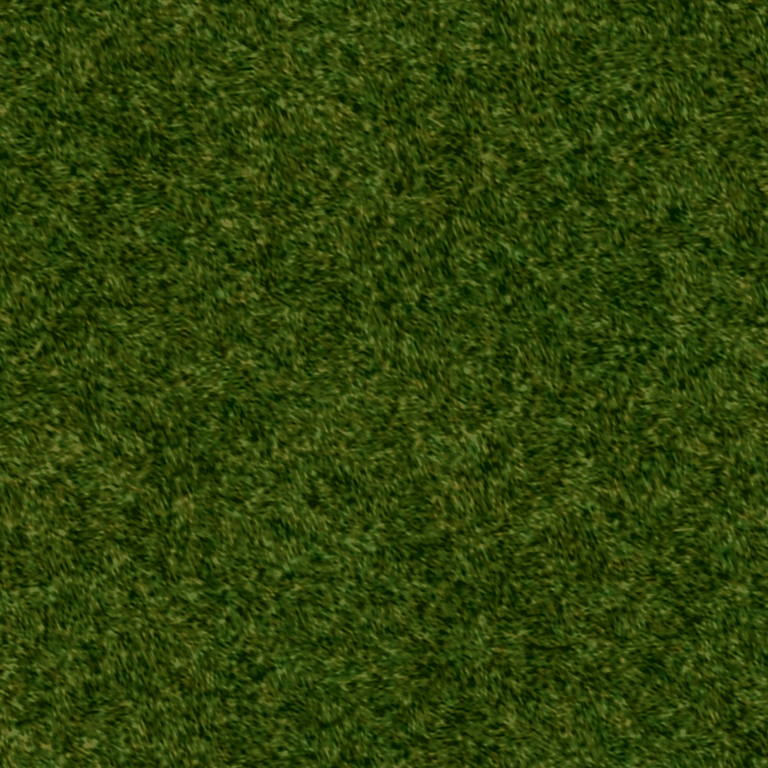
Write a three.js fragment shader that draws this texture.

```glsl
// Dense mown lawn seen from above: fine slanted blades over darker and yellower clumps.
varying vec2 vUv;

// Grass tones, from deep shade to sunlit tips
const vec3 SHADE  = vec3(0.07, 0.15, 0.00);
const vec3 DARK   = vec3(0.12, 0.20, 0.00);
const vec3 BODY   = vec3(0.16, 0.24, 0.02);
const vec3 FRESH  = vec3(0.21, 0.29, 0.05);
const vec3 BRIGHT = vec3(0.25, 0.33, 0.06);
const vec3 TIP    = vec3(0.33, 0.40, 0.13);

// Hue drift towards dry, yellow grass
const vec3 DRY_SHIFT = vec3(0.017, 0.000, -0.002);

// Blade cells per canvas: along and across the blade
const vec2 BLADE_FREQ = vec2(145.0, 310.0);
const int BLADE_LAYERS = 3;
const float FIRST_ANGLE = -1.15;
const float ANGLE_STEP = 0.62;

// Scales of the uneven growth, in cells per canvas
const float TUFT_FREQ = 105.0;
const float CLUMP_FREQ = 42.0;
const float FIELD_FREQ = 5.0;
const float LEAN_FREQ = 26.0;

// Contrast of each scale
const float BLADE_GAIN = 0.92;
const float TUFT_GAIN = 0.40;
const float CLUMP_GAIN = 0.25;
const float FIELD_GAIN = 0.11;

// Spread and centre of the tone ramp, in steps between colours
const float TONE_SPREAD = 1.45;
const float TONE_CENTRE = 2.40;
const float NOISE_DEVIATION = 0.214;

float hash(vec2 p) {
  vec3 q = fract(vec3(p.xyx) * 0.1031);
  q += dot(q, q.yzx + 33.33);
  return fract((q.x + q.y) * q.z);
}

// Smooth value noise, scaled to zero mean and unit deviation
float noise(vec2 p) {
  vec2 cell = floor(p);
  vec2 f = fract(p);
  f = f * f * (3.0 - 2.0 * f);
  float low = mix(hash(cell), hash(cell + vec2(1.0, 0.0)), f.x);
  float high = mix(hash(cell + vec2(0.0, 1.0)), hash(cell + vec2(1.0, 1.0)), f.x);
  return (mix(low, high, f.y) - 0.5) / NOISE_DEVIATION;
}

vec2 rotate(vec2 p, float angle) {
  float c = cos(angle);
  float s = sin(angle);
  return vec2(c * p.x + s * p.y, c * p.y - s * p.x);
}

// Stretched noise in several directions; the locally favoured lean dominates
float bladeGrain(vec2 p) {
  float lean = 0.8 + 0.55 * noise(p * LEAN_FREQ + 211.0);
  float sum = 0.0;
  float power = 0.0;
  for (int i = 0; i < BLADE_LAYERS; i++) {
    float layer = float(i);
    float offset = layer - lean;
    float weight = exp(-1.4 * offset * offset) + 0.08;
    vec2 q = rotate(p, FIRST_ANGLE + layer * ANGLE_STEP) * BLADE_FREQ;
    sum += weight * noise(q + 317.0 * (layer + 1.0));
    power += weight * weight;
  }
  return sum * inversesqrt(power);
}

// Six-colour ramp, one colour per unit step
vec3 grassRamp(float t) {
  vec3 color = mix(SHADE, DARK, clamp(t, -0.8, 1.0));
  color = mix(color, BODY, clamp(t - 1.0, 0.0, 1.0));
  color = mix(color, FRESH, clamp(t - 2.0, 0.0, 1.0));
  color = mix(color, BRIGHT, clamp(t - 3.0, 0.0, 1.0));
  return mix(color, TIP, clamp(t - 4.0, 0.0, 2.0));
}

void main() {
  // Light and shade summed from single blades up to broad areas
  float tone = BLADE_GAIN * bladeGrain(vUv)
    + TUFT_GAIN * noise(rotate(vUv, 0.5) * TUFT_FREQ + 53.0)
    + CLUMP_GAIN * noise(rotate(vUv, -0.4) * CLUMP_FREQ + 97.0)
    + FIELD_GAIN * noise(vUv * FIELD_FREQ + 131.0);
  vec3 color = grassRamp(tone * TONE_SPREAD + TONE_CENTRE);

  // Dry and lush grass, in strands, clumps and wide drifts
  float dryness = 0.70 * noise(rotate(vUv, -0.7) * BLADE_FREQ * 0.6 + 401.0)
    + 0.45 * noise(rotate(vUv, 0.3) * CLUMP_FREQ * 1.5 + 503.0)
    + 0.22 * noise(vUv * FIELD_FREQ + 607.0);
  color += DRY_SHIFT * dryness * (0.4 + 2.4 * color.g);

  gl_FragColor = vec4(clamp(color, 0.0, 1.0), 1.0);
}
```
